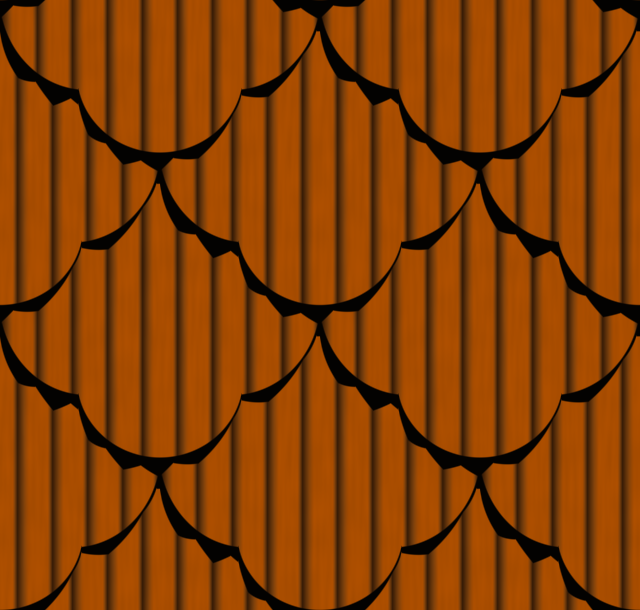
Write a WebGL 2 fragment shader that draws this pattern.

```glsl
#version 300 es
precision highp float;
// Overlapping three-lobed wooden scales in staggered rows, each ribbed with upright slats.
// Rows are painted from the lowest upward: first the black cast shadow, then the plate.
// One unit is half a scale width; every repeat is whole, so the canvas tiles.
uniform vec2 u_resolution;
out vec4 fragColor;

#define REPEATS vec2(2.0, 2.0)    // scales across, pairs of rows down
#define ROW_STEP 0.95             // height between staggered rows
#define SLAT_WIDTH 0.219
#define SLAT_OFFSET 0.11
#define CUSP 0.507                // where the middle lobe meets a side lobe
#define GRAIN 0.05
#define SMUDGE 0.035
#define ORANGE vec3(0.665, 0.302, 0.0)
#define BROWN vec3(0.48, 0.25, 0.05)
#define SEAM vec3(0.19, 0.095, 0.02)
#define SHADOW vec3(0.012, 0.006, 0.005)

// Gradient noise on a lattice that wraps at the given period
vec2 latticeGradient(vec2 cell, vec2 period) {
    vec3 h = fract(mod(cell, period).xyx * vec3(0.1031, 0.1030, 0.0973));
    h += dot(h, h.yzx + 33.33);
    float angle = 6.2832 * fract((h.x + h.y) * h.z);
    return vec2(cos(angle), sin(angle));
}

float gradientNoise(vec2 p, vec2 period) {
    vec2 i = floor(p), f = fract(p);
    vec2 w = f * f * f * (f * (f * 6.0 - 15.0) + 10.0);
    vec2 r = vec2(1.0, 0.0);
    float a = dot(latticeGradient(i, period), f);
    float b = dot(latticeGradient(i + r.xy, period), f - r.xy);
    float c = dot(latticeGradient(i + r.yx, period), f - r.yx);
    float d = dot(latticeGradient(i + r.xx, period), f - r.xx);
    return mix(mix(a, b, w.x), mix(c, d, w.x), w.y);
}

// Unit arc: 0 at the bottom, rising to 1 at t = 1
float arc(float t) {
    return 1.0 - sqrt(max(0.0, 1.0 - t * t));
}

// 1 at whole numbers, 0 halfway between
float zigzag(float t) {
    return abs(fract(t) - 0.5) * 2.0;
}

// Height of the plate's lower edge above its lowest point
float plateEdge(float s) {
    float a = abs(s);
    return a < CUSP ? 0.495 * arc(a / 0.52) : 0.39 + 0.6 * arc((a - 0.458) / 0.547);
}

// Lower edge of the cast shadow: deep and jagged on the left, thin on the right
float shadowEdge(float s) {
    float tooth = s < -0.885 ? 1.0 : zigzag((s + 0.01) / SLAT_WIDTH);
    float left = 0.0625 + (0.054 - 0.04 * s) * tooth;
    float right = 0.02 + 0.073 * zigzag((s - 0.24) / (2.0 * SLAT_WIDTH));
    right = max(right, 0.115 - 0.9 * s);
    return min(plateEdge(s) - (s < 0.0 ? left : right), 0.755);
}

// Coverage above an edge, widened by its slope for even smoothing
float coverAbove(float y, float edge, float slope, float pixel) {
    float dist = (y - edge) / sqrt(1.0 + slope * slope);
    return smoothstep(-pixel, pixel, dist);
}

// Rounded slat, lit from the right
vec3 slatColor(float s) {
    float phase = fract((s - SLAT_OFFSET) / SLAT_WIDTH);
    float lit = min(1.0, min(phase / 0.34, (1.0 - phase) / 0.15));
    vec3 dark = mix(SEAM, BROWN, smoothstep(-0.15, 0.62, lit));
    return mix(dark, ORANGE, smoothstep(0.4, 1.0, lit));
}

void main() {
    vec2 cell = gl_FragCoord.xy / u_resolution * REPEATS;
    vec2 p = cell * vec2(2.0, 2.0 * ROW_STEP);
    float pixel = 2.0 * REPEATS.x / u_resolution.x;

    // Upright grain and faint smudges
    vec2 grainPeriod = vec2(72.0, 5.0), smudgePeriod = vec2(14.0, 11.0);
    float wear = 1.0 + GRAIN * gradientNoise(cell * grainPeriod, grainPeriod)
                     + SMUDGE * gradientNoise(cell * smudgePeriod, smudgePeriod);

    // Paint the rows that can reach this point, lowest first
    vec3 color = SHADOW;
    float firstRow = floor(p.y / ROW_STEP) - 1.0;
    for (int i = 0; i < 3; i++) {
        float row = firstRow + float(i);
        float s = mod(p.x - row + 1.0, 2.0) - 1.0;
        float y = p.y - row * ROW_STEP;
        float plateSlope = (plateEdge(s + pixel) - plateEdge(s - pixel)) / (2.0 * pixel);
        float shadowSlope = (shadowEdge(s + pixel) - shadowEdge(s - pixel)) / (2.0 * pixel);
        color = mix(color, SHADOW, coverAbove(y, shadowEdge(s), shadowSlope, pixel));
        color = mix(color, slatColor(s) * wear, coverAbove(y, plateEdge(s), plateSlope, pixel));
    }
    fragColor = vec4(color, 1.0);
}
```
